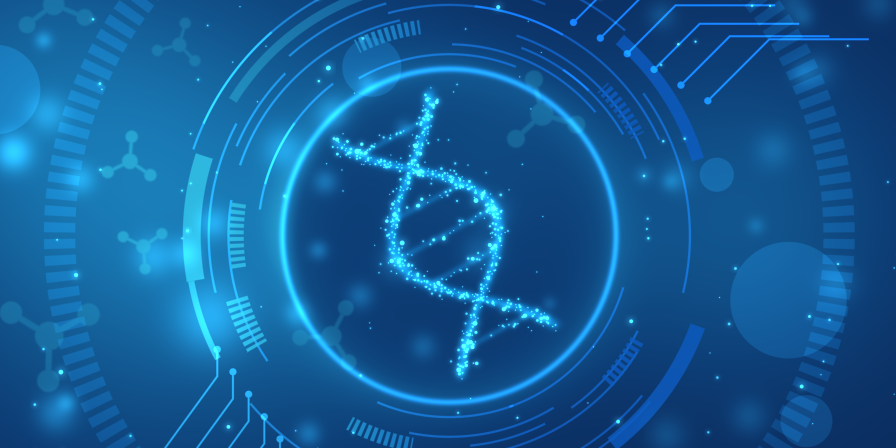
Reproduce this background procedurally as a WebGL 2 fragment shader.

```glsl
#version 300 es
precision highp float;
// Glowing particle double helix inside a circular interface on a deep blue field.
uniform vec2 u_resolution;
out vec4 fragColor;

const float PI = 3.14159;
const float RING = 0.372;
const vec2 HUB = vec2(1.003, 0.474);
const vec3 CYAN = vec3(0.20, 0.78, 0.92);
const vec3 BLUE = vec3(0.05, 0.36, 0.76);

float hash(vec2 p) { return fract(sin(dot(p, vec2(12.9898, 78.233))) * 43758.5453); }
float fill(float d, float aa) { return 1.0 - smoothstep(-aa, aa, d); }
float glow(vec2 d, float size) { return exp(-dot(d, d) / (size * size)); }

float segment(vec2 p, vec2 a, vec2 b) {
  vec2 ab = b - a;
  return length(p - a - ab * clamp(dot(p - a, ab) / dot(ab, ab), 0.0, 1.0));
}

// Colour ramp from navy to cyan
vec3 ramp(float t) {
  vec3 c = mix(vec3(0.035, 0.12, 0.30), vec3(0.05, 0.24, 0.46), clamp(t * 4.0, 0.0, 1.0));
  c = mix(c, vec3(0.10, 0.49, 0.72), clamp(t * 2.0 - 0.5, 0.0, 1.0));
  return mix(c, CYAN, clamp(t * 4.0 - 3.0, 0.0, 1.0));
}

// Ring sector; polar is (radius, angle), s is (radius, half width, degrees, half span)
float arc(vec2 polar, vec4 s, float aa) {
  float turn = abs(mod(polar.y - radians(s.z) + PI, 2.0 * PI) - PI);
  return fill(max(abs(polar.x - s.x) - s.y, (turn - radians(s.w)) * s.x), aa);
}

// Evenly spaced radial bars
float bars(vec2 polar, float count, float aa) {
  float pitch = 2.0 * PI / count;
  return fill((abs(fract(polar.y / pitch) - 0.5) - 0.3) * pitch * polar.x, aa);
}

// Three balls joined to a central one
float molecule(vec2 p, float size, float turn, float aa) {
  float d = length(p) - 0.32 * size;
  for (int i = 0; i < 3; i++) {
    float a = turn + float(i) * PI / 1.5;
    vec2 tip = size * vec2(cos(a), sin(a));
    d = min(d, min(length(p - tip) - 0.25 * size, segment(p, vec2(0), tip) - 0.07 * size));
  }
  return fill(d, aa);
}

// Bent path with a round terminal
float circuit(vec2 p, vec2 a, vec2 b, vec2 c, float aa) {
  float path = min(segment(p, a, b), segment(p, b, c)) - 0.0022;
  return fill(min(path, length(p - a) - 0.008), aa);
}

// Density of two crossing strands and their rungs
float helix(vec2 p) {
  vec2 axis = vec2(0.475, -0.88), q = p - vec2(0.917, 0.622);
  float t = dot(q, axis) / 0.328, v = dot(q, vec2(-axis.y, axis.x));
  float swing = abs(0.122 * sin(PI * t));
  float d = abs(abs(v) - swing) * (1.0 - 0.25 * abs(cos(PI * t)));
  float rung = abs(fract(t * 4.0 + 0.5) - 0.5) * 0.082;
  float strand = exp(-d * d / 0.00016) + 0.12 * exp(-d / 0.018);
  float ends = smoothstep(-0.46, -0.36, t) * (1.0 - smoothstep(1.36, 1.46, t));
  return ends * (strand + 0.45 * step(abs(v), swing) * exp(-rung * rung / 0.00006));
}

// Scattered dots kept where the helix is dense
float sparkle(vec2 p, float scale, float aa) {
  float sum = 0.0;
  for (int i = 0; i < 9; i++) {
    vec2 cell = floor(p * scale) + vec2(i % 3 - 1, i / 3 - 1);
    vec2 spot = (cell + vec2(hash(cell), hash(cell + 7.3))) / scale;
    float size = mix(0.10, 0.32, pow(hash(cell + 3.1), 3.0)) / scale;
    float dotLight = fill(length(p - spot) - size, aa) + 0.25 * glow(p - spot, size * 2.5);
    sum += step(hash(cell + 5.7), helix(spot)) * dotLight;
  }
  return sum;
}

void main() {
  vec2 p = gl_FragCoord.xy / u_resolution.y, q = p - HUB;
  vec2 polar = vec2(length(q), atan(q.y, q.x));
  float aa = 0.8 / u_resolution.y, rim = polar.x - RING;
  float left = 1.0 - smoothstep(0.45, 1.25, p.x);
  vec3 tint = mix(BLUE, CYAN, left);

  // Broad light, dark disc and halo
  float light = 0.10 + 0.6 * glow((p - vec2(0.42, 0.52)) * vec2(0.9, 1.0), 0.5)
    + 0.34 * glow(p - vec2(1.65, 0.52), 0.38) + 0.25 * glow(p - vec2(0.0, 0.85), 0.4);
  float inside = 0.9 - 0.9 * smoothstep(-0.04, 0.01, rim);
  light = mix(light, 0.20 + 0.14 * glow(q - vec2(0.08, 0.2), 0.25), inside);
  vec3 color = ramp(light + 0.26 * exp(-abs(rim) / 0.05));

  // Translucent discs: x, y, radius
  vec3 discs[5] = vec3[5](vec3(-0.01, 0.80, 0.10), vec3(0.83, 0.85, 0.066),
    vec3(1.76, 0.33, 0.13), vec3(1.60, 0.61, 0.038), vec3(1.80, 0.06, 0.058));
  for (int i = 0; i < 5; i++)
    color += vec3(0.02, 0.09, 0.12) * fill(length(p - discs[i].xy) - discs[i].z, aa);

  // Outer teeth and thin broken circles
  float teeth = arc(polar, vec4(0.87, 0.035, 0, 180), aa) * bars(polar, 150.0, aa);
  color += vec3(0.01, 0.08, 0.12) * teeth;
  for (int i = 0; i < 30; i++) {
    float k = float(i), turn = 360.0 * hash(vec2(k, 1));
    vec4 s = vec4(0.405 + 0.022 * mod(k, 10.0), 0.0025, turn, 10.0 + 20.0 * hash(vec2(k, 4)));
    color += mix(BLUE, CYAN, left * 0.6) * arc(polar, s, aa) * 0.4;
  }

  // Solid sectors, then barred ones
  vec4 sectors[11] = vec4[11](vec4(0.575, 0.02, 176, 14), vec4(0.585, 0.007, 199, 9),
    vec4(0.58, 0.014, 33, 16), vec4(0.59, 0.017, -36, 16), vec4(0.57, 0.01, 125, 23),
    vec4(0.475, 0.016, 180, 9), vec4(0.47, 0.016, 107, 9), vec4(0.476, 0.016, 36, 8),
    vec4(0.48, 0.016, -36, 7), vec4(0.474, 0.016, 251, 9), vec4(0.495, 0.025, 203, 7));
  for (int i = 0; i < 11; i++) {
    float m = arc(polar, sectors[i], aa) * (i < 5 ? 1.0 : bars(polar, 200.0, aa));
    color = mix(color, tint, m * (i == 4 ? 0.4 : 0.8));
  }

  // Circuit paths, bokeh and molecules
  for (int i = 0; i < 6; i++) {
    float k = float(i);
    vec2 a = vec2(1.28 + 0.06 * k, 0.95 - 0.035 * k), b = a + 0.1 + 0.08 * hash(vec2(k, 9));
    color += BLUE * circuit(p, a, b, b + vec2(0.22, 0), aa) * 0.9;
    a = vec2(0.485 + 0.035 * k, 0.22 - 0.05 * k);
    b = a - vec2(0, 0.06);
    color += CYAN * circuit(p, a, b, b - vec2(0.16, 0.22), aa) * 0.5;
  }
  for (int i = 0; i < 36; i++) {
    vec2 k = vec2(i, 11), spot = vec2(2.0 * hash(k), hash(k + 6.0));
    color += CYAN * glow(p - spot, 0.015 + 0.03 * hash(k + 12.0)) * mix(0.14, 0.26, left);
  }
  color += CYAN * (0.5 * glow(p - vec2(0.03, 0.66), 0.04) + 0.35 * glow(p - vec2(0.47, 0.29), 0.08));
  vec4 molecules[7] = vec4[7](vec4(0.29, 0.64, 0.055, 1.5), vec4(0.32, 0.45, 0.05, 0.6),
    vec4(0.40, 0.90, 0.05, 1.3), vec4(0.11, 0.25, 0.10, 0.5), vec4(1.21, 0.745, 0.08, 1.8),
    vec4(0.74, 0.25, 0.07, 1.1), vec4(0.12, 0.99, 0.075, 1.7));
  for (int i = 0; i < 7; i++) {
    vec4 m = molecules[i];
    color = mix(color, CYAN, molecule(p - m.xy, m.z, m.w, aa * 2.0) * (i < 2 ? 0.55 : 0.22));
  }

  // Bright ring and helix
  color += vec3(0.10, 0.48, 0.75) * exp(-rim * rim / 0.00005) * 0.7;
  float dots = sparkle(p, 60.0, aa) + 0.8 * sparkle(p, 105.0, aa);
  color += vec3(0.03, 0.28, 0.36) * helix(p) + vec3(0.22, 0.62, 0.66) * min(dots, 1.4);
  fragColor = vec4(min(color, 1.0), 1.0);
}
```
